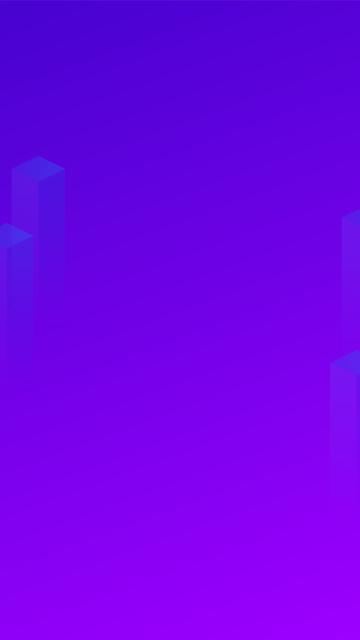
Write a Shadertoy shader that draws this background.

```glsl
// Translucent blue pillars fading into a tilted indigo-to-violet gradient.

#define ASPECT 1.7778          // canvas height in units of its width
#define TILT 0.35              // gradient lean from vertical, radians
#define HALF_WIDTH 0.0741      // pillar half width
#define HALF_DEPTH 0.0359      // half height of the top face
#define FADE_LENGTH 0.43       // distance over which the sides vanish
#define TOP_ALPHA 0.44
#define LEFT_ALPHA 0.25
#define RIGHT_ALPHA 0.31

const vec3 INDIGO = vec3(0.275, 0.010, 0.815);
const vec3 VIOLET = vec3(0.615, 0.000, 1.000);
const vec3 TOP_BLUE = vec3(0.18, 0.34, 0.94);
const vec3 LEFT_BLUE = vec3(0.40, 0.34, 0.98);
const vec3 RIGHT_BLUE = vec3(0.16, 0.23, 0.90);

// Centres of the pillar tops, from back to front
const vec2 PILLARS[4] = vec2[4](
    vec2(0.1065, 1.309), vec2(0.0185, 1.123),
    vec2(1.0231, 1.174), vec2(0.9907, 0.770));

// Antialiased coverage of a signed distance
float coverage(float d, float pixel) {
    return clamp(0.5 - d / pixel, 0.0, 1.0);
}

vec3 background(vec2 p) {
    vec2 axis = vec2(sin(TILT), cos(TILT));
    float travel = dot(vec2(p.x, ASPECT - p.y), axis);
    return mix(INDIGO, VIOLET, travel / dot(vec2(1.0, ASPECT), axis));
}

vec3 addPillar(vec3 color, vec2 q, float pixel) {
    // Diamond top and the column beneath it
    vec2 halfSize = vec2(HALF_WIDTH, HALF_DEPTH);
    float diamond = (dot(abs(q) / halfSize, vec2(1.0)) - 1.0)
                  / length(1.0 / halfSize);
    float top = coverage(diamond, pixel);
    float column = coverage(abs(q.x) - HALF_WIDTH, pixel);
    float sides = column * (1.0 - top) * step(q.y, 0.0);

    // Side faces dissolve downwards
    float rightSide = coverage(-q.x, pixel);
    float fade = clamp(1.0 + q.y / FADE_LENGTH, 0.0, 1.0);
    vec3 sideColor = mix(LEFT_BLUE, RIGHT_BLUE, rightSide);
    float sideAlpha = mix(LEFT_ALPHA, RIGHT_ALPHA, rightSide);
    color = mix(color, sideColor, sides * sideAlpha * fade);

    // Top face grows bluer to the right
    float sheen = 0.85 + 0.25 * q.x / HALF_WIDTH;
    return mix(color, TOP_BLUE, top * TOP_ALPHA * sheen);
}

void mainImage(out vec4 fragColor, in vec2 fragCoord) {
    vec2 p = fragCoord / iResolution.xy * vec2(1.0, ASPECT);
    float pixel = 1.0 / iResolution.x;

    vec3 color = background(p);
    for (int i = 0; i < 4; i++) {
        color = addPillar(color, p - PILLARS[i], pixel);
    }

    // Faint light rim along the upper edge
    float rim = coverage(ASPECT - 0.002 - p.y, pixel);
    color = mix(color, vec3(0.5, 0.2, 0.9), 0.25 * rim);

    fragColor = vec4(color, 1.0);
}
```
